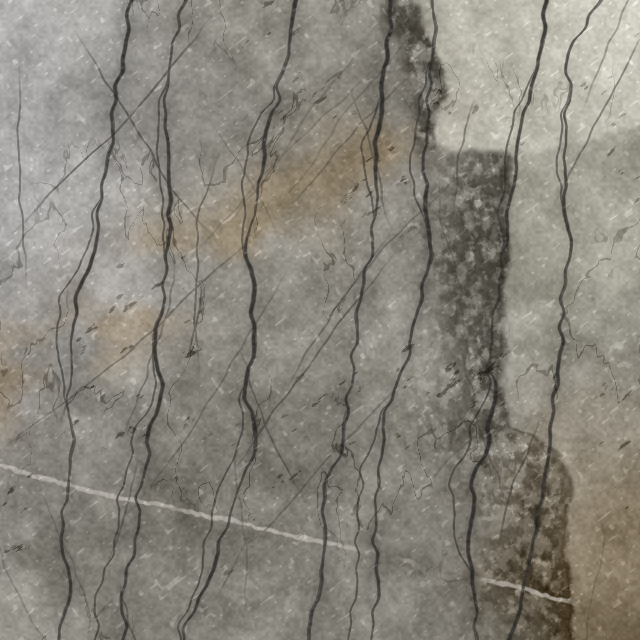
Give the GLSL for this texture, as a three.js fragment shader.

```glsl
varying vec2 vUv;

float hash(vec2 p) {
  vec3 q = fract(p.xyx * 0.1031);
  q += dot(q, q.yzx + 33.33);
  return fract((q.x + q.y) * q.z);
}

float noise(vec2 p) {
  vec2 cell = floor(p), f = fract(p);
  f = f * f * (3.0 - 2.0 * f);
  return mix(mix(hash(cell), hash(cell + vec2(1.0, 0.0)), f.x),
             mix(hash(cell + vec2(0.0, 1.0)), hash(cell + 1.0), f.x), f.y);
}

float fbm(vec2 p) {
  float sum = 0.0, amp = 0.52;
  for (int i = 0; i < 5; i++) {
    sum += amp * noise(p);
    p = mat2(1.6, 1.2, -1.2, 1.6) * p + 17.3;
    amp *= 0.5;
  }
  return sum;
}

float below(float edge, float soft, float x) {
  return 1.0 - smoothstep(edge - soft, edge + soft, x);
}

float stroke(float d, float width) {
  return 1.0 - smoothstep(width * 0.35, width + 0.0008, abs(d));
}

// Sideways wander of a crack, from slow bends to small kinks
float wander(float y, float seed) {
  return 0.075 * (noise(vec2(y * 3.5, seed)) - 0.5)
       + 0.022 * (noise(vec2(y * 13.0, seed + 5.0)) - 0.5)
       + 0.009 * (noise(vec2(y * 45.0, seed + 9.0)) - 0.5);
}

// Long upright veins: x is the dark core, y the soft shadow
vec2 mainVeins(vec2 uv) {
  vec2 ink = vec2(0.0);
  for (int i = 0; i < 7; i++) {
    float id = float(i), seed = id * 23.0 + 3.0;
    float x = 0.11 + 0.122 * id + 0.04 * (hash(vec2(id, 4.0)) - 0.5);
    float d = uv.x - x - 0.13 * (uv.y - 0.25) - wander(uv.y, seed);
    float swell = noise(vec2(uv.y * 9.0, seed + 2.0));
    float split = 0.09 * max(0.0, noise(vec2(uv.y * 4.0, seed + 7.0)) - 0.5);
    float twin = d + split + 0.006 * (noise(vec2(uv.y * 30.0, seed)) - 0.5);
    ink.x = max(ink.x, stroke(d, 0.0018 + 0.0027 * swell) * (0.65 + 0.35 * swell));
    ink.x = max(ink.x, 0.6 * stroke(twin, 0.0018));
    ink.y = max(ink.y, exp(-abs(d) * 65.0) * (0.4 + 0.6 * swell));
  }
  return ink;
}

// Short thin cracks leaning either way
float fineCracks(vec2 uv) {
  float ink = 0.0;
  for (int i = 0; i < 34; i++) {
    float id = float(i);
    vec2 q = uv - vec2(hash(vec2(id, 11.0)), hash(vec2(id, 29.0)));
    float lean = 1.9 * (hash(vec2(id, 47.0)) - 0.38);
    float reach = 0.06 + 0.16 * hash(vec2(id, 61.0));
    float d = (q.x - lean * q.y - 0.6 * wander(q.y + 2.0, id * 13.0)) / sqrt(1.0 + lean * lean);
    float fade = 1.0 - smoothstep(reach * 0.4, reach, abs(q.y));
    ink = max(ink, stroke(d, 0.0017) * fade * (0.3 + 0.45 * hash(vec2(id, 83.0))));
  }
  return ink;
}

void main() {
  vec2 uv = vUv;
  vec2 w = uv + 0.13 * (vec2(fbm(uv * 6.0), fbm(uv * 6.0 + 40.0)) - 0.5);
  float cloud = fbm(uv * 3.5 + 8.0) - 0.5;
  float mottle = fbm(uv * 24.0 + 60.0) - 0.5;
  float speckle = smoothstep(0.38, 0.64, fbm(uv * vec2(75.0, 60.0)));

  // Grey body with clouds
  vec3 col = vec3(0.535, 0.522, 0.491) + 0.09 * (uv.y - 0.4);
  col += 0.27 * cloud + 0.2 * mottle;

  // Ochre band and corner
  float band = exp(-pow((w.y - 0.42 - 0.6 * w.x) / 0.075, 2.0)) * below(0.65, 0.1, w.x);
  float corner = below(0.2, 0.13, length((w - vec2(1.0, 0.07)) * vec2(1.0, 0.8)));
  float rust = max(band * smoothstep(0.3, 0.65, fbm(uv * 9.0)), corner);
  col += rust * vec3(-0.005, -0.045, -0.1);

  // Pale cool area at left, cream slabs at right
  float cool = below(0.3, 0.24, length((w - vec2(-0.03, 0.84)) * vec2(1.2, 0.65)));
  col += cool * vec3(0.16, 0.165, 0.19);
  float cream = smoothstep(0.655, 0.675, w.x) * smoothstep(0.77, 0.79, w.y);
  float slab = smoothstep(0.8, 0.82, w.x) * smoothstep(0.2, 0.6, w.y) * (1.0 - cream);
  col += cream * vec3(0.15, 0.15, 0.135) + slab * vec3(0.07, 0.07, 0.055);

  // Dark crusted stains with a crisp right edge
  float rim = 0.81 + 0.07 * below(0.3, 0.03, w.y);
  float stain = below(rim, 0.006, w.x) * smoothstep(rim - 0.2, rim - 0.03, w.x) * below(0.78, 0.01, w.y);
  float spur = smoothstep(0.6, 0.63, w.x) * below(0.665, 0.006, w.x) * smoothstep(0.74, 0.8, w.y);
  float crust = max(stain, spur);
  col -= crust * (0.05 + 0.17 * (1.0 - speckle));
  col += crust * 0.13 * smoothstep(0.6, 0.75, fbm(uv * 95.0 + 30.0));
  col -= 0.16 * exp(-abs(w.x - rim + 0.008) * 130.0) * stain * speckle;

  // Broken white vein
  float slope = uv.y - 0.27 + 0.235 * uv.x - 0.018 * (fbm(vec2(uv.x * 9.0, 3.0)) - 0.5);
  float broken = smoothstep(0.25, 0.5, noise(vec2(uv.x * 22.0, 7.0))) * below(0.9, 0.03, uv.x);
  float chalk = stroke(slope + 0.004 * (noise(uv * 130.0) - 0.5), 0.0045) * broken;
  col = mix(col, vec3(0.76, 0.74, 0.71), 0.7 * chalk);

  // Hairline web and slanted flecks
  float web = stroke(fbm(w * vec2(15.0, 6.0) + 70.0) - 0.5, 0.011);
  col -= 0.13 * web * smoothstep(0.45, 0.65, noise(uv * 7.0 + 20.0));
  vec2 tilted = mat2(0.8, -0.6, 0.6, 0.8) * uv;
  float fleck = smoothstep(0.73, 0.82, fbm(tilted * vec2(32.0, 85.0)));
  col -= 0.2 * fleck * smoothstep(0.4, 0.65, noise(uv * 5.0 + 90.0));

  // Dark cracks
  vec2 vein = mainVeins(uv);
  col -= 0.085 * vein.y;
  col = mix(col, vec3(0.25, 0.24, 0.22), fineCracks(uv) * 0.75);
  col = mix(col, vec3(0.18, 0.175, 0.165), vein.x * 0.9);

  // Fine grain
  col += 0.07 * (noise(uv * 240.0) - 0.5) + 0.06 * (noise(uv * 125.0 + 50.0) - 0.5);
  col += 0.1 * smoothstep(0.8, 0.95, noise(tilted * vec2(100.0, 170.0) + 35.0));
  gl_FragColor = vec4(clamp(col, 0.0, 1.0), 1.0);
}
```
